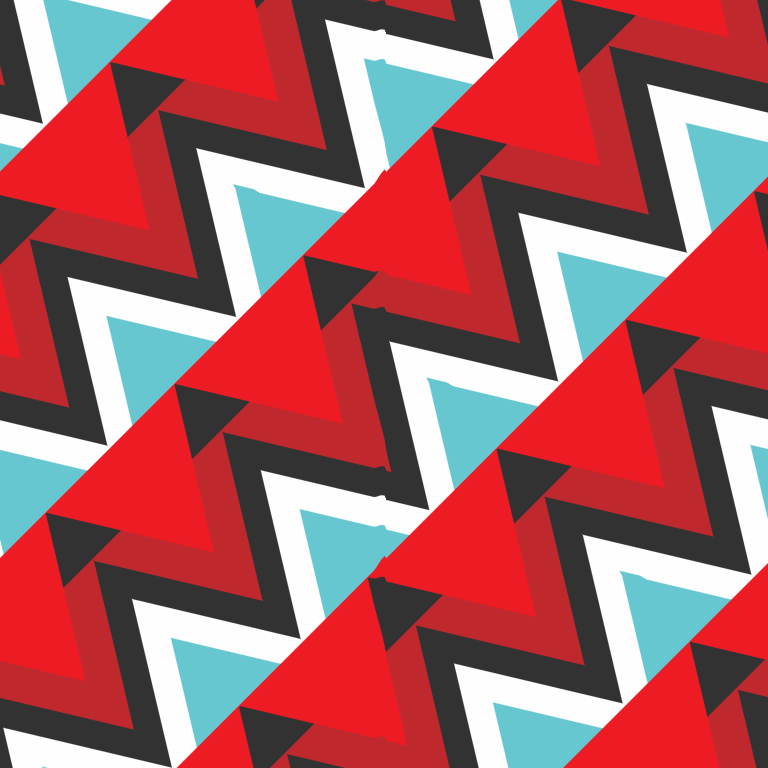
Give the GLSL for this pattern, as a three.js fragment shader.

```glsl
// Diagonal rows of nested chevrons: red teeth, crimson, charcoal, white, cyan.
// The canvas is turned 45 degrees and folded into a rectangular grid; each
// colour band is then a vertical offset of one triangle wave.

#define PERIOD vec2(0.16764, 0.25163) // repeat along and across the rows
#define ORIGIN vec2(0.03125, 0.36330) // one tooth notch, in turned axes
#define SLOPE 1.62                    // steepness of the zigzag
#define WEDGE_BASE 0.0608             // straight base of the dark wedges
#define CHARCOAL_START 0.0630
#define WHITE_START 0.1126
#define CYAN_START 0.1632
#define SEAM_LIFT 0.0050              // height of the nicks on the centre seam
#define NICK 0.0040                   // depth of the cyan nicks
#define SOFT 0.0010                   // half width of edge smoothing

varying vec2 vUv;

const vec3 RED = vec3(0.93, 0.11, 0.14);
const vec3 CRIMSON = vec3(0.75, 0.16, 0.18);
const vec3 CHARCOAL = vec3(0.20, 0.195, 0.195);
const vec3 WHITE = vec3(0.995, 0.995, 1.0);
const vec3 CYAN = vec3(0.40, 0.78, 0.82);

float cover(float dist) {
  return smoothstep(-SOFT, SOFT, dist);
}

// Coverage past a zigzag edge; h is height above the wave.
float pastZigzag(float h, float start) {
  return cover((h - start) * sqrt(2.0 / (1.0 + SLOPE * SLOPE)));
}

// Coverage past a straight edge parallel to the rows.
float pastLine(float across, float start) {
  return cover((across - start) * sqrt(2.0));
}

// Small tapered lift just left of the vertical centre line.
float seamLift(float x) {
  return SEAM_LIFT * smoothstep(0.486, 0.499, x) * (1.0 - cover(x - 0.502));
}

void main() {
  vec2 uv = vUv;
  uv.y -= seamLift(uv.x);

  // Turned axes: x runs up-right along a row, y runs down-right across rows.
  vec2 turned = 0.5 * vec2(uv.x + uv.y - 1.0, uv.x - uv.y + 1.0) - ORIGIN;
  float column = floor(turned.x / PERIOD.x + 0.5);
  float along = turned.x - column * PERIOD.x;
  float across = mod(turned.y - SOFT, PERIOD.y) + SOFT;
  float height = across - SLOPE * abs(along);

  // One column has a short raised sliver beside each cyan tip.
  float nicked = 1.0 - step(0.5, abs(column));
  float sliver = nicked * cover(along) * (1.0 - cover(along - 0.0115));

  // Bands from the teeth outwards.
  vec3 beyondTooth = mix(CHARCOAL, CRIMSON, pastLine(across, WEDGE_BASE));
  vec3 color = mix(RED, beyondTooth, pastZigzag(height, 0.0));
  color = mix(color, CHARCOAL, pastZigzag(height, CHARCOAL_START));
  color = mix(color, WHITE, pastZigzag(height, WHITE_START));
  color = mix(color, CYAN, pastZigzag(height, CYAN_START - NICK * sliver));

  // Straight back of the next row of teeth.
  color = mix(color, RED, pastLine(across, PERIOD.y));

  gl_FragColor = vec4(color, 1.0);
}
```
